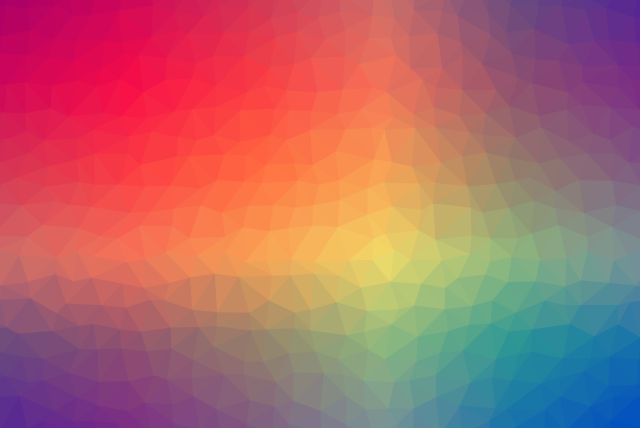
Give the GLSL for this background, as a Shadertoy shader.

```glsl
// Low-poly mesh of flat triangles over a crossed rainbow gradient.

const float ROWS = 17.5;      // mesh cells per canvas height
const float JITTER = 0.32;    // largest vertex offset, in cells
const float EDGE_WIDTH = 1.0; // edge softness, in output samples

// Ramp stops, used both left to right and top to bottom
const int LAST_STOP = 5;
const vec3 RAMP[6] = vec3[6](
    vec3(0.66, 0.00, 0.41),   // plum
    vec3(0.97, 0.05, 0.28),   // crimson
    vec3(1.00, 0.42, 0.25),   // coral
    vec3(0.95, 0.86, 0.41),   // yellow
    vec3(0.17, 0.59, 0.58),   // teal
    vec3(0.00, 0.29, 0.76));  // blue

vec2 hash22(vec2 p) {
    vec3 q = fract(p.xyx * vec3(0.1031, 0.1030, 0.0973));
    q += dot(q, q.yzx + 33.33);
    return fract((q.xx + q.yz) * q.zy);
}

vec3 ramp(float t) {
    float s = clamp(t, 0.0, 1.0) * float(LAST_STOP);
    int i = min(int(s), LAST_STOP - 1);
    return mix(RAMP[i], RAMP[i + 1], s - float(i));
}

// Average of the horizontal and vertical ramps
vec3 gradient(vec2 uv) {
    return 0.5 * (ramp(uv.x) + ramp(1.0 - uv.y));
}

vec2 meshVertex(vec2 cell) {
    return cell + JITTER * (2.0 * hash22(cell + 71.0) - 1.0);
}

// Signed distance to the line a-b, positive on its left
float leftOf(vec2 p, vec2 a, vec2 b) {
    vec2 e = b - a, d = p - a;
    return (e.x * d.y - e.y * d.x) / length(e);
}

// Adds a counterclockwise facet, coloured at its middle, weighted by coverage
void addFacet(inout vec4 sum, vec2 p, vec2 a, vec2 b, vec2 c,
              vec2 canvas, float softness) {
    float inside = min(leftOf(p, a, b), min(leftOf(p, b, c), leftOf(p, c, a)));
    float coverage = clamp(0.5 + inside / softness, 0.0, 1.0);
    if (coverage > 0.0) {
        vec2 middle = (a + b + c) / 3.0;
        sum += coverage * vec4(gradient(middle / canvas), 1.0);
    }
}

void mainImage(out vec4 fragColor, in vec2 fragCoord) {
    float scale = ROWS / iResolution.y;
    vec2 canvas = iResolution.xy * scale;
    vec2 p = fragCoord * scale;
    float softness = EDGE_WIDTH * scale;
    vec2 home = floor(p);
    vec4 sum = vec4(0.0);

    // Nearby quads, each split along its shorter diagonal
    for (int y = -1; y <= 1; y++) {
        for (int x = -1; x <= 1; x++) {
            vec2 cell = home + vec2(float(x), float(y));
            vec2 a = meshVertex(cell);
            vec2 b = meshVertex(cell + vec2(1.0, 0.0));
            vec2 c = meshVertex(cell + vec2(1.0, 1.0));
            vec2 d = meshVertex(cell + vec2(0.0, 1.0));
            if (distance(a, c) < distance(b, d)) {
                addFacet(sum, p, a, b, c, canvas, softness);
                addFacet(sum, p, a, c, d, canvas, softness);
            } else {
                addFacet(sum, p, a, b, d, canvas, softness);
                addFacet(sum, p, b, c, d, canvas, softness);
            }
        }
    }
    fragColor = vec4(sum.rgb / max(sum.a, 1e-4), 1.0);
}
```
